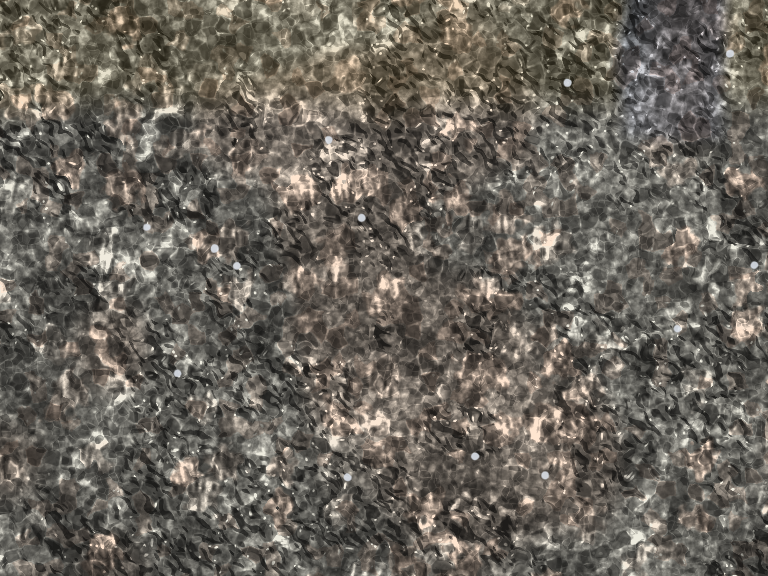
Reproduce this texture procedurally as a Shadertoy shader.

```glsl
// Polished dark granite: warped Voronoi grains of two sizes in a paler matrix,
// streaked feldspar crystals, black mica flecks and small bright glints.
// All layers add up to one tone, which an exponential turns into brightness.
#define COARSE 13.0      // feldspar crystals per canvas height
#define MEDIUM 37.0      // rounded grains
#define SMALL 78.0       // crumbs between the grains
#define FINE 125.0       // mica flecks
#define MID_TONE -0.98   // log of the median brightness
#define CONTRAST 0.43    // spread of the log brightness
#define STONE vec3(1.01, 1.0, 0.945)
#define BROWN vec3(1.10, 0.97, 0.87)
#define HAZE vec3(0.37, 0.35, 0.285)
#define DOT_COLOR vec3(0.86, 0.88, 0.91)

vec3 hash3(vec2 cell) {
    uvec3 v = uvec3(ivec3(ivec2(floor(cell)), 17));
    v = v * 1664525u + 1013904223u;
    v.x += v.y * v.z; v.y += v.z * v.x; v.z += v.x * v.y;
    v ^= v >> 16u;
    v.x += v.y * v.z; v.y += v.z * v.x; v.z += v.x * v.y;
    return vec3(v >> 8u) / 16777216.0;
}

float noise(vec2 p) {
    vec2 i = floor(p), f = fract(p);
    f = f * f * (3.0 - 2.0 * f);
    float low = mix(hash3(i).x, hash3(i + vec2(1, 0)).x, f.x);
    float high = mix(hash3(i + vec2(0, 1)).x, hash3(i + vec2(1, 1)).x, f.x);
    return mix(low, high, f.y);
}

float fbm(vec2 p) {
    float sum = 0.0, weight = 0.55;
    for (int i = 0; i < 3; i++) {
        sum += weight * noise(p);
        p = mat2(1.6, 1.2, -1.2, 1.6) * p + 7.3;
        weight *= 0.5;
    }
    return sum;
}

// x: distance to the seed, y: gap to the next cell, zw: random values of the cell
vec4 voronoi(vec2 p) {
    vec2 base = floor(p), id = vec2(0);
    float nearest = 9.0, second = 9.0;
    for (int y = -1; y <= 1; y++)
    for (int x = -1; x <= 1; x++) {
        vec2 cell = base + vec2(x, y);
        vec3 h = hash3(cell);
        float d = length(cell + 0.1 + 0.8 * h.xy - p);
        if (d < nearest) { second = nearest; nearest = d; id = cell; }
        else second = min(second, d);
    }
    return vec4(nearest, second - nearest, hash3(id + 311.0).xy);
}

// Flat random tone inside each grain, blending into the matrix at its rim
float grainTone(vec4 grain, float matrixTone) {
    return mix(matrixTone, grain.z - 0.5, smoothstep(0.02, 0.22, grain.y));
}

float box(vec2 p, vec2 center, vec2 halfSize, float soft) {
    vec2 d = smoothstep(halfSize + soft, halfSize - soft, abs(p - center));
    return d.x * d.y;
}

void mainImage(out vec4 fragColor, in vec2 fragCoord) {
    vec2 p = fragCoord / iResolution.y;
    vec2 warp = vec2(noise(p * 60.0), noise(p * 60.0 + 41.0)) - 0.5;
    vec2 q = p + 0.012 * warp;

    // Grains and broad clusters
    vec4 grain = voronoi(q * MEDIUM);
    vec4 crumb = voronoi(q * SMALL + 19.0);
    float cluster = fbm(p * 10.0 + 3.0) - 0.48;
    float tone = 1.5 * grainTone(grain, 0.22) + 1.35 * grainTone(crumb, 0.16);
    tone += 1.9 * cluster - 0.22;

    // Fine roughness, calmer inside the dark grains
    float calm = smoothstep(0.45, 0.2, grain.z) * smoothstep(0.05, 0.25, grain.y);
    float rough = fbm(p * 105.0 + 9.0) - 0.48;
    tone += rough * mix(3.0, 1.4, calm);

    // Feldspar crystals with steep streaks
    vec4 crystal = voronoi((p + 0.03 * warp) * COARSE + 5.0);
    float ragged = crystal.x + 0.5 * (fbm(p * 48.0) - 0.48);
    float feldspar = smoothstep(0.46, 0.3, ragged) * step(0.7, crystal.z);
    float lean = 0.5 * (crystal.w - 0.5);
    float streak = noise(vec2(p.x + lean * p.y, p.y) * vec2(170.0, 52.0));
    tone += feldspar * (0.55 + 2.2 * (streak - 0.5));

    // Pale flakes gathered in groups
    float flakeZone = smoothstep(0.52, 0.68, fbm(p * 16.0 + 61.0));
    float flake = smoothstep(0.48, 0.62, noise(q * 62.0 + 23.0));
    tone += 1.25 * flakeZone * flake;

    // Black mica flecks, and glints close to them
    float micaZone = smoothstep(0.36, 0.58, noise(p * 12.0 + 80.0));
    float mica = smoothstep(0.58, 0.74, noise((q + 0.4 * q.yx) * FINE));
    tone -= 1.7 * micaZone * mica * (1.0 - 0.7 * feldspar);
    vec4 spark = voronoi(q * FINE + 33.0);
    float glint = step(0.94, spark.z) * smoothstep(0.42, 0.15, spark.x);
    tone += 1.9 * glint * (0.4 + 0.6 * micaZone);

    // Tone to colour, with brown crystals and scattered brown grains
    float light = exp(MID_TONE + CONTRAST * clamp(tone, -2.8, 2.1));
    float brown = feldspar * crystal.w + 0.5 * step(0.8, grain.w) * (1.0 - glint);
    brown += 0.6 * smoothstep(0.5, 0.75, noise(p * 5.0 + 14.0));
    vec3 color = light * mix(STONE, BROWN, clamp(brown, 0.0, 1.0) * 0.85);

    // Warm reflection along the top, interrupted by a cool upright shadow
    float wobble = 0.03 * (noise(p * 9.0) - 0.5);
    float shadow = box(p + wobble, vec2(1.16, 1.0), vec2(0.09, 0.25), 0.02);
    float haze = smoothstep(0.77, 0.86, p.y + wobble) * (1.0 - shadow);
    color = mix(color, HAZE + 0.85 * (color - 0.33), 0.6 * haze);
    color *= mix(vec3(1), vec3(0.86, 0.89, 0.97), shadow);

    // Sparse round bright dots
    vec4 dots = voronoi(p * 9.0 + 50.0);
    float dotMask = step(0.87, dots.z) * smoothstep(0.075, 0.045, dots.x + 0.03 * rough);
    color = mix(color, DOT_COLOR, 0.9 * dotMask);

    fragColor = vec4(clamp(color, 0.0, 1.0), 1.0);
}
```
